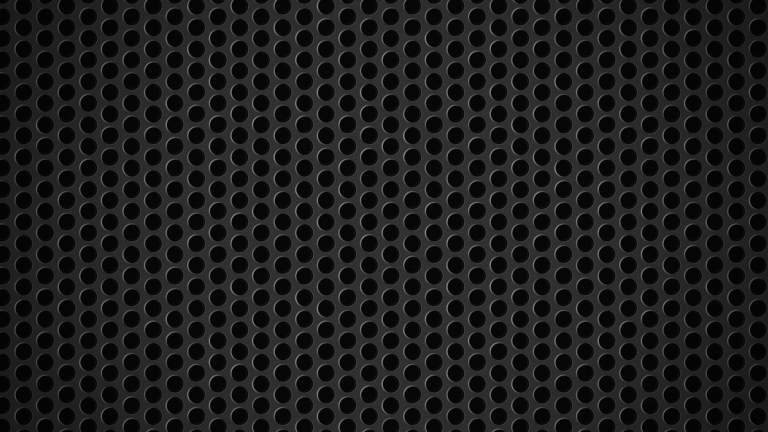
Give the GLSL for this pattern, as a Shadertoy shader.

```glsl
// Dark perforated metal plate: staggered round holes with lit rims and a vignette
#define ROWS 20.0                  // holes per canvas height
#define PHASE vec2(0.104, 0.22)    // lattice origin, in cells
#define HOLE_RADIUS 0.388          // in cells
#define RIM_WIDTH 0.042
#define LIGHT_ANGLE 2.85           // direction of the rim highlight
#define PLATE_GRAY 0.178
#define HOLE_GRAY 0.022
#define RIM_GLINT 0.30
#define GRAIN 0.022
#define VIGNETTE 0.48

float hash(vec2 p) {
    vec3 a = fract(vec3(p.xyx) * 0.1031);
    a += dot(a, a.yzx + 33.33);
    return fract((a.x + a.y) * a.z);
}

vec2 gradient(vec2 cell) {
    float angle = 6.2832 * hash(cell);
    return vec2(cos(angle), sin(angle));
}

// Gradient noise, about -0.7 to 0.7
float noise(vec2 p) {
    vec2 i = floor(p), f = fract(p);
    vec2 u = f * f * (3.0 - 2.0 * f);
    vec2 e = vec2(1.0, 0.0);
    float low = mix(dot(gradient(i), f), dot(gradient(i + e), f - e), u.x);
    float high = mix(dot(gradient(i + e.yx), f - e.yx),
                     dot(gradient(i + e.xx), f - e.xx), u.x);
    return mix(low, high, u.y);
}

// Antialiased line of the given width centred on d = 0
float line(float d, float width, float aa) {
    return 1.0 - smoothstep(0.5 * width - 0.5 * aa, 0.5 * width + aa, abs(d));
}

void mainImage(out vec4 fragColor, in vec2 fragCoord) {
    vec2 uv = fragCoord / iResolution.xy;
    vec2 p = fragCoord / iResolution.y * ROWS - PHASE;
    float aa = ROWS / iResolution.y;

    // Square-pitched columns, every other one shifted by half a cell
    float column = floor(p.x + 0.5);
    p.y -= 0.5 * mod(column, 2.0);
    vec2 cell = vec2(column, floor(p.y + 0.5));
    vec2 q = p - cell;
    float d = length(q) - HOLE_RADIUS;

    // Light direction and strength wander a little from hole to hole
    float seed = hash(cell + 71.0);
    float angle = LIGHT_ANGLE + 0.9 * (seed - 0.5);
    float facing = dot(q / max(length(q), 0.001), vec2(cos(angle), sin(angle)));
    float lit = pow(max(facing, 0.0), 1.5) * mix(0.75, 1.2, hash(cell + 19.0));

    // Brushed plate with a soft shadow around each hole
    float grain = noise(p * vec2(9.0, 13.0)) + 0.5 * noise(p * 27.0);
    float plate = PLATE_GRAY + GRAIN * grain;
    plate *= 1.0 - 0.22 * exp(-max(d, 0.0) * 22.0);

    // Hole: faint mottling and a dim far wall
    float hole = HOLE_GRAY + 0.02 * max(noise(q * 11.0 + cell * 3.7), 0.0);
    hole += 0.045 * max(-facing, 0.0) * line(d + 0.065, 0.03, aa);

    float shade = mix(hole, plate, smoothstep(-0.5 * aa, 0.5 * aa, d));

    // Bevelled rim: bright crescent and a weak glint opposite
    float rim = line(d - 0.5 * RIM_WIDTH, RIM_WIDTH, aa);
    shade += rim * (RIM_GLINT * lit + 0.07 * max(-facing, 0.0));

    // Falloff mostly towards the sides
    vec2 away = 2.0 * uv - 1.0;
    float falloff = dot(away * away, vec2(0.85, 0.3));
    shade *= 1.08 - VIGNETTE * smoothstep(0.0, 1.15, falloff);

    fragColor = vec4(vec3(clamp(shade, 0.0, 1.0)), 1.0);
}
```
